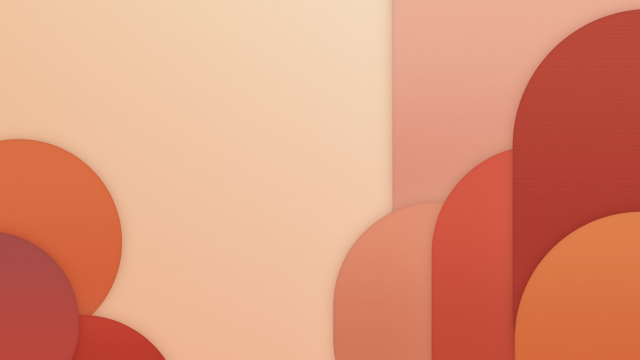
This background is drawn by a WebGL 1 fragment shader. Its source:

```glsl
precision highp float;
// Layered paper arches and discs in terracotta tones over a cream wall.
// Every shape is a capsule distance field, stacked back to front with a
// vertical gradient, a soft contact shadow and a faint halo of light.

uniform vec2 u_resolution;

#define PANEL_X 1.0903        // left edge of the pink wall panel
#define SHADOW_WIDTH 0.014    // falloff of the contact shadows
#define SHADOW_DEPTH 0.16     // darkness of the contact shadows
#define HALO_WIDTH 0.035      // falloff of the light around shapes
#define RIM_WIDTH 0.004       // thin shaded rim inside each shape
#define WEAVE_PERIOD 0.0115   // thread spacing of the woven arch
#define WEAVE_DEPTH 0.022
#define GRAIN_CELLS 288.0     // paper grain cells per canvas height
#define GRAIN_DEPTH 0.008

const vec3 HALO_COLOR = vec3(0.97, 0.83, 0.69);

float hash(vec2 p) {
  vec3 q = fract(vec3(p.xyx) * 0.1031);
  q += dot(q, q.yzx + 33.33);
  return fract((q.x + q.y) * q.z);
}

// Vertical capsule: round top at center, straight sides running down by leg.
float capsule(vec2 p, vec2 center, float radius, float leg) {
  vec2 q = p - center;
  q.y -= clamp(q.y, -leg, 0.0);
  return length(q) - radius;
}

// Lays a shape of signed distance d over the scene below it.
vec3 layer(vec3 below, float d, vec3 fill, float halo) {
  float outside = max(d, 0.0);
  float pixel = 0.75 / u_resolution.y;
  below = mix(below, HALO_COLOR, halo * exp(-outside / HALO_WIDTH));
  below *= 1.0 - SHADOW_DEPTH * exp(-outside / SHADOW_WIDTH) * vec3(0.6, 1.0, 1.1);
  fill *= 1.0 - 0.06 * exp(min(d, 0.0) / RIM_WIDTH);
  return mix(below, fill, 1.0 - smoothstep(-pixel, pixel, d));
}

vec3 wall(vec2 p) {
  float across = clamp(p.x / PANEL_X, 0.0, 1.0);
  vec3 low = mix(vec3(0.925, 0.685, 0.545), vec3(0.940, 0.735, 0.610), across);
  vec3 high = mix(vec3(0.940, 0.775, 0.630), vec3(0.960, 0.860, 0.750), across);
  return mix(low, high, p.y);
}

float weave(vec2 p) {
  vec2 threads = sin(p * 6.2832 / WEAVE_PERIOD);
  return threads.x * threads.y + 0.5 * threads.y;
}

void main() {
  vec2 p = gl_FragCoord.xy / u_resolution.y;
  vec3 color = wall(p);

  // Wall panel
  vec3 panel = mix(vec3(0.860, 0.550, 0.460), vec3(0.920, 0.680, 0.590),
                   smoothstep(0.35, 1.0, p.y));
  color = layer(color, PANEL_X - p.x, panel, 0.35);

  // Right group: pale arch, red arch, woven arch, orange arch
  vec3 pale = mix(vec3(0.825, 0.465, 0.355), vec3(0.885, 0.560, 0.445),
                  smoothstep(0.0, 0.44, p.y));
  color = layer(color, capsule(p, vec2(1.215, 0.150), 0.289, 0.093), pale, 0.30);

  vec3 red = mix(vec3(0.755, 0.285, 0.215), vec3(0.835, 0.350, 0.270),
                 smoothstep(0.0, 0.50, p.y));
  color = layer(color, capsule(p, vec2(1.500, 0.295), 0.301, 0.400), red, 0.18);

  vec3 woven = mix(vec3(0.675, 0.235, 0.190), vec3(0.725, 0.295, 0.230),
                   smoothstep(0.3, 0.95, p.y));
  woven *= 1.0 + WEAVE_DEPTH * weave(p);
  color = layer(color, capsule(p, vec2(1.806, 0.593), 0.382, 0.450), woven, 0.08);

  vec3 orange = mix(vec3(0.835, 0.420, 0.240), vec3(0.870, 0.500, 0.300),
                    smoothstep(0.0, 0.41, p.y));
  color = layer(color, capsule(p, vec2(1.782, 0.060), 0.352, 0.300), orange, 0.0);

  // Left group: orange disc, red disc, plum disc
  vec3 disc = mix(vec3(0.820, 0.375, 0.230), vec3(0.855, 0.435, 0.270),
                  smoothstep(0.1, 0.6, p.y));
  color = layer(color, capsule(p, vec2(0.053, 0.3275), 0.286, 0.0), disc, 0.18);

  vec3 base = mix(vec3(0.720, 0.230, 0.180), vec3(0.760, 0.265, 0.205),
                  smoothstep(0.0, 0.13, p.y));
  color = layer(color, capsule(p, vec2(0.227, -0.155), 0.280, 0.0), base, 0.10);

  vec3 plum = mix(vec3(0.720, 0.280, 0.240), vec3(0.650, 0.300, 0.285),
                  smoothstep(0.0, 0.36, p.y));
  color = layer(color, capsule(p, vec2(-0.035, 0.102), 0.255, 0.0), plum, 0.0);

  // Paper grain
  color += GRAIN_DEPTH * (hash(floor(p * GRAIN_CELLS)) - 0.5);
  gl_FragColor = vec4(color, 1.0);
}
```
